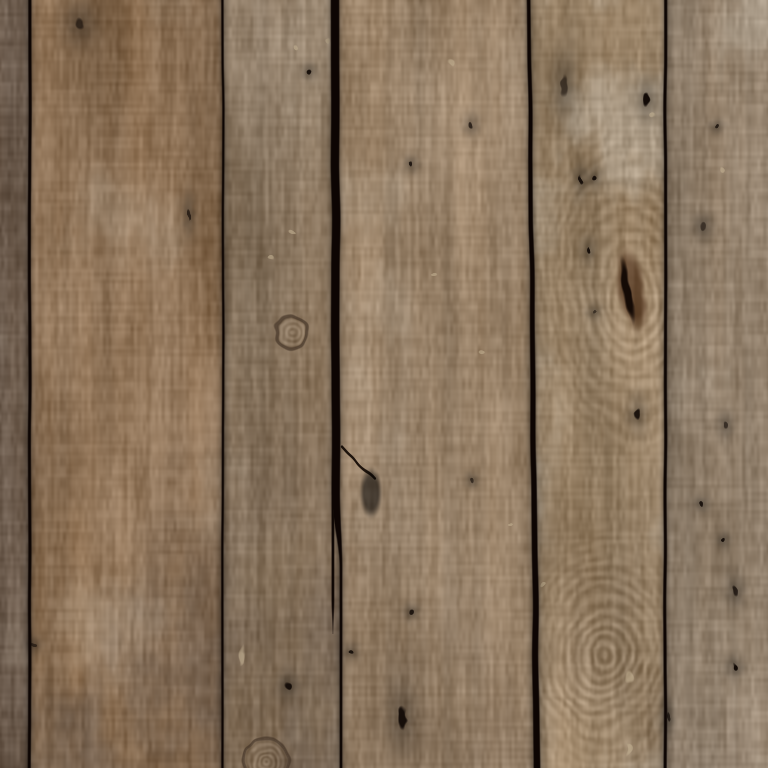
This texture is drawn by a Shadertoy shader. Its source:

```glsl
float hash(vec2 p) { return fract(sin(dot(p, vec2(127.1, 311.7))) * 43758.5453); }

float noise(vec2 p) {
    vec2 i = floor(p), f = fract(p);
    f = f * f * (3.0 - 2.0 * f);
    return mix(mix(hash(i), hash(i + vec2(1, 0)), f.x),
               mix(hash(i + vec2(0, 1)), hash(i + vec2(1, 1)), f.x), f.y);
}

float fbm(vec2 p) {
    float sum = 0.0, amp = 0.5;
    for (int i = 0; i < 5; i++) {
        sum += amp * noise(p);
        p = p * 2.03 + 17.3;
        amp *= 0.5;
    }
    return sum / 0.97;
}

// Soft ellipse, 1 inside and 0 outside
float blob(vec2 p, vec2 radius) { return 1.0 - smoothstep(0.6, 1.15, length(p / radius)); }

float segment(vec2 p, vec2 a, vec2 b) {
    vec2 d = b - a;
    return length(p - a - d * clamp(dot(p - a, d) / dot(d, d), 0.0, 1.0));
}

// Centre (x) and half width (y) of each gap at height y
vec2 gapShape(int i, float y) {
    float edges[5] = float[5](0.039, 0.290, 0.437, 0.689, 0.866);
    float widths[5] = float[5](0.0019, 0.0014, 0.0054, 0.0022, 0.0019);
    vec2 gap = vec2(edges[i] + 0.0018 * (noise(vec2(y * 14.0, float(i) * 7.0)) - 0.5), widths[i]);
    if (i == 2) gap = mix(vec2(0.444, 0.0016), gap, smoothstep(0.26, 0.36, y));
    if (i == 3) gap += vec2(0.010, 0.002) * (1.0 - y);
    return gap;
}

vec3 plankTone(int id) {
    vec3 tones[6] = vec3[6](vec3(0.47, 0.40, 0.34), vec3(0.55, 0.44, 0.33), vec3(0.56, 0.48, 0.39),
                            vec3(0.60, 0.51, 0.41), vec3(0.62, 0.53, 0.42), vec3(0.59, 0.52, 0.44));
    return tones[id];
}

void mainImage(out vec4 fragColor, in vec2 fragCoord) {
    vec2 uv = fragCoord / iResolution.xy;
    float px = 1.0 / iResolution.y;

    // Planks and the gaps between them
    int id = 0;
    float gapMask = 0.0, edgeShade = 0.0;
    for (int i = 0; i < 5; i++) {
        vec2 gap = gapShape(i, uv.y);
        float d = abs(uv.x - gap.x) - gap.y;
        if (uv.x > gap.x) id++;
        gapMask = max(gapMask, 1.0 - smoothstep(-px, px, d));
        edgeShade = max(edgeShade, exp(-max(d, 0.0) * 260.0));
    }
    float split = abs(uv.x - 0.4335) - 0.0017 * smoothstep(0.17, 0.22, uv.y);
    gapMask = max(gapMask, (1.0 - smoothstep(-px, px, split)) * step(0.175, uv.y) * step(uv.y, 0.38));

    // Broad weathering
    vec2 p = uv + float(id) * vec2(3.7, 5.3);
    float weather = fbm(p * vec2(7.0, 4.0));
    vec3 color = plankTone(id) + 0.22 * (weather - 0.5);
    color += vec3(0.13, 0.10, 0.07) * (fbm(p * vec2(26.0, 1.6)) - 0.5);
    float grime = smoothstep(0.55, 0.05, uv.y) * smoothstep(0.3, 0.7, fbm(p * vec2(9.0, 5.0) + 8.0));
    color = mix(color, vec3(0.41, 0.35, 0.30), grime * (id < 3 ? 0.75 : 0.2));
    float bleach = smoothstep(0.54, 0.78, fbm(p * vec2(10.0, 6.0) + 31.0));
    color = mix(color, vec3(0.74, 0.69, 0.62), bleach * (id > 3 ? 0.6 : 0.25));

    // Long grain, pores and saw marks
    float bend = 0.012 * (fbm(p * vec2(4.0, 3.0)) - 0.5);
    float fibre = noise(vec2((p.x + bend) * 190.0, p.y * 9.0)) - 0.5;
    float pores = noise(p * vec2(250.0, 70.0)) - 0.5;
    float saw = noise(p * vec2(14.0, 210.0)) - 0.5;
    color += 0.085 * fibre + 0.075 * pores + 0.045 * saw;

    // Growth rings of the figured plank
    if (id == 4) {
        float upper = length((uv - vec2(0.823, 0.622)) * vec2(1.0, 0.55));
        float lower = length((uv - vec2(0.788, 0.147)) * vec2(1.0, 0.8));
        float field = min(upper, lower) + 0.03 * fbm(uv * 12.0);
        color += 0.038 * sin(field * 560.0) * (0.4 + noise(uv * 22.0)) * smoothstep(0.17, 0.04, min(upper, lower));
    }

    // Round knots
    for (int i = 0; i < 2; i++) {
        vec2 q = uv - (i == 0 ? vec2(0.380, 0.567) : vec2(0.347, 0.008));
        float radius = i == 0 ? 0.021 : 0.030;
        float d = length(q) + 0.005 * (noise(uv * 90.0) - 0.5);
        float rim = 1.0 - smoothstep(0.0008, 0.0035, abs(d - radius));
        color += 0.04 * sin(d * 900.0) * step(d, radius);
        color = mix(color, vec3(0.25, 0.19, 0.14), rim * 0.65);
    }

    // Scattered nail holes with stained wood around them
    for (int i = 0; i < 26; i++) {
        float k = float(i);
        vec2 q = uv - vec2(hash(vec2(k, 1.3)), hash(vec2(k, 4.7)));
        q += 0.004 * (vec2(noise(uv * 130.0 + k), noise(uv * 130.0 - k)) - 0.5);
        float size = mix(0.0025, 0.006, pow(hash(vec2(k, 8.1)), 2.0));
        vec2 radius = size * vec2(1.0, 1.0 + 2.2 * pow(hash(vec2(k, 2.9)), 3.0));
        color *= 1.0 - 0.28 * exp(-dot(q / radius, q / radius) * 0.09);
        color = mix(color, vec3(0.07, 0.04, 0.025), blob(q, radius) * mix(0.5, 1.0, hash(vec2(k, 6.2))));
    }

    // Pale chips and smears
    for (int i = 0; i < 14; i++) {
        float k = float(i) + 50.0;
        vec2 q = uv - vec2(mix(0.29, 0.99, hash(vec2(k, 3.1))), hash(vec2(k, 7.7)));
        q += 0.010 * (vec2(noise(uv * 80.0 + k), noise(uv * 80.0 - k)) - 0.5);
        float chip = blob(q, vec2(0.004, 0.003 + 0.013 * pow(hash(vec2(k, 5.5)), 3.0)));
        color = mix(color, vec3(0.76, 0.69, 0.57), chip * 0.6);
    }

    // Torn oblong knot and diagonal crack
    vec2 torn = uv - vec2(0.823, 0.622);
    torn.x += 0.15 * torn.y + 0.006 * (noise(uv * 60.0) - 0.5);
    color = mix(color, vec3(0.36, 0.25, 0.16) + 0.15 * fibre, blob(torn, vec2(0.019, 0.054)) * 0.85);
    color = mix(color, vec3(0.08, 0.04, 0.02), blob(torn + vec2(0.006, 0.0), vec2(0.006, 0.042)));
    float crack = segment(uv + 0.003 * (noise(uv * 70.0) - 0.5), vec2(0.445, 0.418), vec2(0.487, 0.376));
    color = mix(color, vec3(0.12, 0.08, 0.05), 1.0 - smoothstep(0.0008, 0.0025, crack));
    color *= 1.0 - 0.55 * blob(uv - vec2(0.483, 0.358), vec2(0.014, 0.032));

    // Shaded edges and dark gaps
    color *= 1.0 - 0.35 * edgeShade;
    color = mix(color, vec3(0.05, 0.02, 0.01), gapMask);
    fragColor = vec4(clamp(color, 0.0, 1.0), 1.0);
}
```
